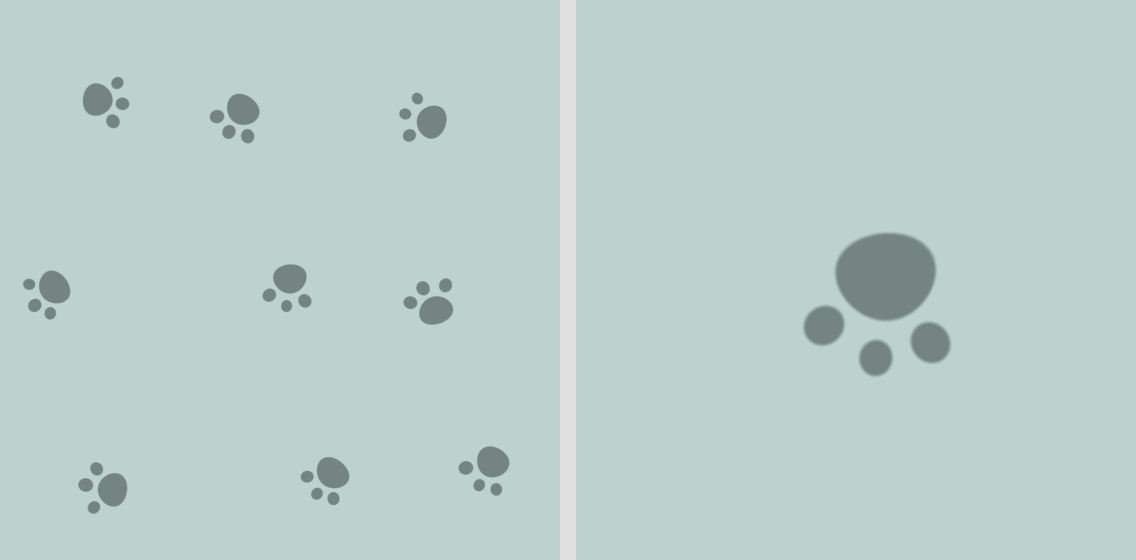
Left, the full canvas; right, a detail of the centre.
Give the GLSL for this pattern, as a Shadertoy shader.

```glsl
// Scattered grey-green paw prints, each with one pad and three toes, on a pale sage ground.

const vec3 GROUND_COLOR = vec3(0.741, 0.820, 0.808);
const vec3 PAW_COLOR = vec3(0.455, 0.522, 0.506);

const float CELLS = 3.0;                       // paws per canvas side
const vec2 JITTER = vec2(0.085, 0.050);        // largest shift from the cell centre
const vec2 PAD_RADII = vec2(0.0298, 0.0258);   // across and along the paw
const float PAD_TAPER = 5.0;                   // narrowing towards the toes
const float PAD_SETBACK = 0.018;               // pad centre behind the paw centre
const float TOE_RADIUS = 0.0114;
const float TOE_REACH = 0.0465;                // pad centre to toe centre
const float TOE_SPREAD = 0.76;                 // angle between toes, radians
const float EDGE_SOFTNESS = 0.0016;
const float SEED = 17.0;
const float TAU = 6.2831853;

// Three random values in 0..1 for a cell and a channel.
vec3 hash3(vec2 cell, float channel) {
    vec3 p = fract(vec3(cell + SEED, channel + SEED) * vec3(0.1031, 0.1030, 0.0973));
    p += dot(p, p.yxz + 33.33);
    return fract((p.xxy + p.yxx) * p.zyx);
}

mat2 rotation(float angle) {
    float c = cos(angle), s = sin(angle);
    return mat2(c, -s, s, c);
}

// Approximate signed distance to an ellipse.
float ellipseDistance(vec2 p, vec2 radii) {
    float k = length(p / radii);
    float slope = length(p / (radii * radii));
    return k * (k - 1.0) / max(slope, 1e-4);
}

// Egg-shaped pad, narrower on the toe side (+y).
float padDistance(vec2 p, vec3 rnd) {
    p = rotation((rnd.x - 0.5) * 0.5) * p;
    p.x *= 1.0 + PAD_TAPER * p.y;
    return ellipseDistance(p, PAD_RADII * mix(vec2(0.95), vec2(1.05), rnd.yz));
}

// Pad and a fan of three slightly uneven toes, pointing along +y.
float pawDistance(vec2 p, vec2 cell) {
    p.y += PAD_SETBACK;
    float d = padDistance(p, hash3(cell, 1.0));
    for (int i = -1; i <= 1; i++) {
        vec3 rnd = hash3(cell, float(i) + 4.0);
        float angle = float(i) * TOE_SPREAD + (rnd.x - 0.5) * 0.22;
        vec2 toe = rotation(angle) * p;
        toe.y -= TOE_REACH * mix(0.96, 1.05, rnd.y);
        vec2 radii = TOE_RADIUS * mix(0.88, 1.10, rnd.z) * vec2(0.96, 1.05);
        d = min(d, ellipseDistance(toe, radii));
    }
    return d;
}

void mainImage(out vec4 fragColor, in vec2 fragCoord) {
    float side = min(iResolution.x, iResolution.y);
    vec2 uv = fragCoord / side;

    // Each cell holds one shifted, freely turned paw.
    vec2 cell = floor(uv * CELLS);
    vec3 rnd = hash3(cell, 0.0);
    vec2 center = (cell + 0.5) / CELLS + (rnd.xy * 2.0 - 1.0) * JITTER;
    vec2 p = rotation(rnd.z * TAU) * (uv - center);

    // Soft coverage of the paw over the flat ground.
    float edge = max(EDGE_SOFTNESS, 0.75 / side);
    float coverage = 1.0 - smoothstep(-edge, edge, pawDistance(p, cell));
    fragColor = vec4(mix(GROUND_COLOR, PAW_COLOR, coverage), 1.0);
}
```
